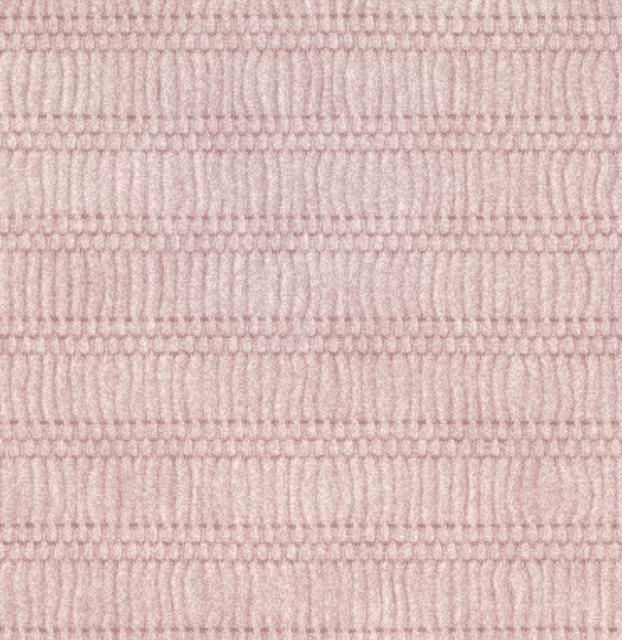
This texture is drawn by a Shadertoy shader. Its source:

```glsl
#define PLEATS 42.7        // gathers across the cloth
#define BAND_START 0.027   // first stitched band, measured from the top
#define BAND_STEP 0.1555   // spacing of bands
#define BAND_GROWTH 0.0044 // spacing increase toward the bottom
#define ROW_GAP 0.168      // spacing of stitch rows, in bands
#define STITCH_SIZE vec2(0.25, 0.07)
#define SHADOW vec3(0.70, 0.545, 0.545)
#define LIGHT vec3(0.95, 0.88, 0.865)
#define GRAIN 0.62
#define TAU 6.2831853

float hash(vec2 p) {
    vec3 q = fract(p.xyx * 0.1031);
    q += dot(q, q.yzx + 33.33);
    return fract((q.x + q.y) * q.z);
}

float noise(vec2 p) {
    vec2 cell = floor(p), f = fract(p);
    f = f * f * (3.0 - 2.0 * f);
    float low = mix(hash(cell), hash(cell + vec2(1, 0)), f.x);
    float high = mix(hash(cell + vec2(0, 1)), hash(cell + vec2(1, 1)), f.x);
    return mix(low, high, f.y);
}

// Signed noise in -0.5 .. 0.5
float sway(vec2 p) {
    return noise(p + 17.0) - 0.5;
}

// Long gathers, some leaning, some fading, between the stitched bands
float pleatTone(float x, vec2 p, float slack) {
    x += slack * (0.85 * sway(p * vec2(20.0, 9.0)) + 0.30 * sway(p * vec2(44.0, 18.0)));
    float depth = mix(1.0, 0.25 + 1.1 * noise(vec2(x * 0.9, p.y * 14.0)), slack);
    float t = fract(x);
    // Steep shaded side, then a lit crest falling away slowly
    float groove = smoothstep(0.72, 0.98, t) * (1.0 - smoothstep(0.0, 0.20, t - 0.98))
                 + step(t, 0.18) * (1.0 - smoothstep(0.0, 0.18, t));
    float crest = exp(-28.0 * (t - 0.34) * (t - 0.34));
    float crease = 0.10 * slack * sway(vec2(p.x * 110.0, p.y * 22.0));
    return 0.64 + depth * (0.17 * crest - 0.25 * groove) + crease;
}

// Broad puffs laid like bricks, one course between each pair of rows
float puffTone(float x, float v) {
    float course = smoothstep(ROW_GAP - 0.015, ROW_GAP + 0.015, v);
    float upper = abs(fract(x) - 0.5);
    float lower = abs(fract(x + 0.5) - 0.5);
    float fromPuff = mix(upper, lower, course);
    float puff = 1.0 - smoothstep(0.20, 0.36, fromPuff);
    float between = smoothstep(0.40, 0.48, fromPuff);
    float side = 0.04 * sin(TAU * 2.0 * x);
    return 0.50 + 0.25 * puff + 0.10 * between + side;
}

// Sunken stitch: a crisp dark core, ragged below, with a faint halo
float stitchShade(float x, float phase, float d, float rowToPleat) {
    vec2 q = vec2(fract(x - phase + 0.5) - 0.5, d * rowToPleat);
    q.y += 1.0 * q.x * q.x;
    float teeth = 0.06 * cos(TAU * 4.0 * x) * step(0.0, q.y);
    vec2 outside = max(abs(q) - STITCH_SIZE - vec2(0.0, teeth), 0.0);
    float dist = length(outside);
    float core = 1.0 - smoothstep(0.0, 0.10, dist);
    float halo = exp(-dist * dist * 22.0);
    return 0.32 * core + 0.14 * halo;
}

// Fine knitted loops and uneven fibres
float knitTone(vec2 p) {
    float fibre = 0.75 * sway(p * vec2(370.0, 340.0)) + 0.25 * sway(p * vec2(190.0, 150.0));
    float slant = abs(fract(p.x * 110.0) - 0.5);
    float loops = cos(TAU * (p.y * 150.0 + slant * 1.2));
    return GRAIN * fibre + 0.03 * loops;
}

void mainImage(out vec4 fragColor, in vec2 fragCoord) {
    vec2 p = fragCoord / iResolution.xy;
    p.y = 1.0 - p.y;

    // Band coordinate, with slightly wavy rows
    float fall = p.y - BAND_START + 0.004 * sway(p * vec2(7.0, 5.0));
    float bandStep = BAND_STEP + BAND_GROWTH * fall;
    float bands = fall / bandStep + 0.33;
    float v = fract(bands) - 0.33;
    float rowToPleat = bandStep * PLEATS;

    // Nearest of the three stitch rows; the middle one is staggered
    float row = clamp(floor(v / ROW_GAP + 0.5), 0.0, 2.0);
    float d = v - row * ROW_GAP;
    float phase = 0.5 * mod(row, 2.0);
    float x = p.x * PLEATS + 0.6 * sway(p * vec2(6.0, 4.0)) + 0.10 * sway(p * vec2(40.0, 30.0));

    // Distance away from the stitched strip
    float away = max(-v, v - 2.0 * ROW_GAP);
    float slack = smoothstep(0.0, 0.22, away);
    float loose = smoothstep(-0.02, 0.03, away);
    float tone = mix(puffTone(x, v), pleatTone(x, p, slack), loose);
    vec2 stitchId = vec2(floor(x - phase + 0.5), floor(bands) * 3.0 + row);
    float strength = 0.70 + 0.50 * hash(stitchId + 5.0);
    tone -= strength * stitchShade(x, phase, d, rowToPleat);

    // Cloth texture and broad uneven light
    tone += knitTone(p);
    tone += 0.14 * sway(p * vec2(5.0, 7.0)) + 0.10 * sway(p * vec2(26.0, 20.0));
    tone -= 0.10 * dot(p - 0.5, p - 0.5);
    vec3 color = mix(SHADOW, LIGHT, clamp(tone + 0.02, -0.05, 1.08));

    // Cooler upper centre, warmer lower edge
    vec2 fromCool = p - vec2(0.45, 0.35);
    float cool = exp(-8.0 * dot(fromCool, fromCool));
    color += vec3(-0.006, -0.002, 0.008) * cool + vec3(0.010, 0.0, -0.004) * p.y;
    fragColor = vec4(color, 1.0);
}
```
